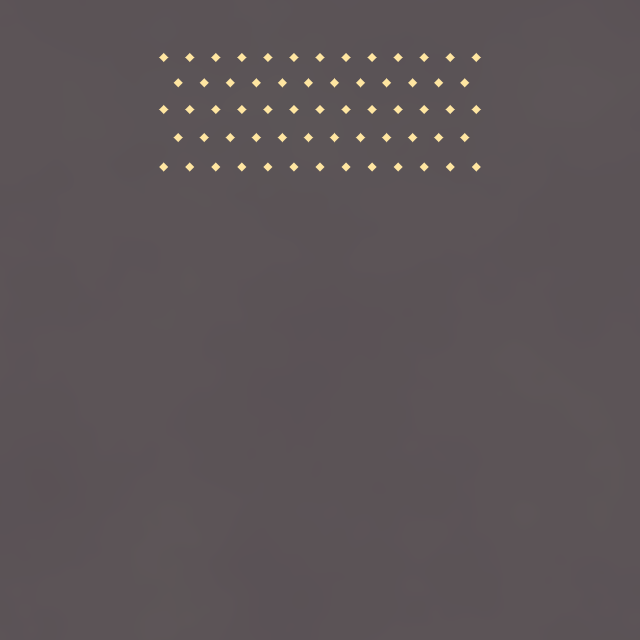
Reproduce this background procedurally as a three.js fragment shader.

```glsl
#define BASE_COLOR vec3(0.358, 0.326, 0.339)
#define MOTTLE_COLOR vec3(0.018, 0.022, 0.015)
#define GLOW_COLOR vec3(0.002, 0.008, 0.003)
#define DIAMOND_COLOR vec3(1.0, 0.9, 0.63)
#define MOTTLE_SCALE 5.0
#define ROWS 5
#define TOP_ROW 0.9102
#define ROW_STEP 0.0385
#define ROW_GROWTH 0.00107
#define COLUMN_STEP 0.0407
#define DIAMOND_RADIUS 0.0071
#define EDGE_SOFTNESS 0.001

varying vec2 vUv;

float hash(vec2 cell) {
  vec3 p = fract(cell.xyx * 0.1031);
  p += dot(p, p.yzx + 33.33);
  return fract((p.x + p.y) * p.z);
}

float valueNoise(vec2 p) {
  vec2 cell = floor(p);
  vec2 f = fract(p);
  f = f * f * (3.0 - 2.0 * f);
  float low = mix(hash(cell), hash(cell + vec2(1.0, 0.0)), f.x);
  float high = mix(hash(cell + vec2(0.0, 1.0)), hash(cell + 1.0), f.x);
  return mix(low, high, f.y);
}

float fbm(vec2 p) {
  float sum = 0.0;
  float weight = 0.5;
  for (int octave = 0; octave < 4; octave++) {
    sum += weight * valueNoise(p);
    p = mat2(1.6, 1.2, -1.2, 1.6) * p + 7.3;
    weight *= 0.5;
  }
  return sum / 0.9375;
}

// Signed diamond distance, nearest column of a centred row
float diamondRow(vec2 p, float centerX, float count) {
  float middle = 0.5 * (count - 1.0);
  float column = floor((p.x - centerX) / COLUMN_STEP + middle + 0.5);
  column = clamp(column, 0.0, count - 1.0) - middle;
  vec2 offset = abs(p - vec2(centerX + column * COLUMN_STEP, 0.0));
  return (offset.x + offset.y - DIAMOND_RADIUS) * 0.7071;
}

void main() {
  // Soft mottled ground
  float mottle = fbm(vUv * MOTTLE_SCALE + 3.7) - 0.5;
  vec3 color = BASE_COLOR + MOTTLE_COLOR * mottle;

  // Faint glow behind the diamonds
  vec2 fromGlow = (vUv - vec2(0.5, 0.825)) / vec2(0.3, 0.13);
  color += GLOW_COLOR * exp(-dot(fromGlow, fromGlow));

  // Staggered rows, spaced wider toward the bottom
  float diamonds = 1.0;
  for (int i = 0; i < ROWS; i++) {
    float row = float(i);
    float odd = mod(row, 2.0);
    float rowY = TOP_ROW - row * (ROW_STEP + row * ROW_GROWTH);
    vec2 p = vUv - vec2(0.0, rowY);
    diamonds = min(diamonds, diamondRow(p, 0.5 + 0.0023 * odd, 13.0 - odd));
  }
  float coverage = 1.0 - smoothstep(-EDGE_SOFTNESS, EDGE_SOFTNESS, diamonds);
  color = mix(color, DIAMOND_COLOR, coverage);

  gl_FragColor = vec4(color, 1.0);
}
```
